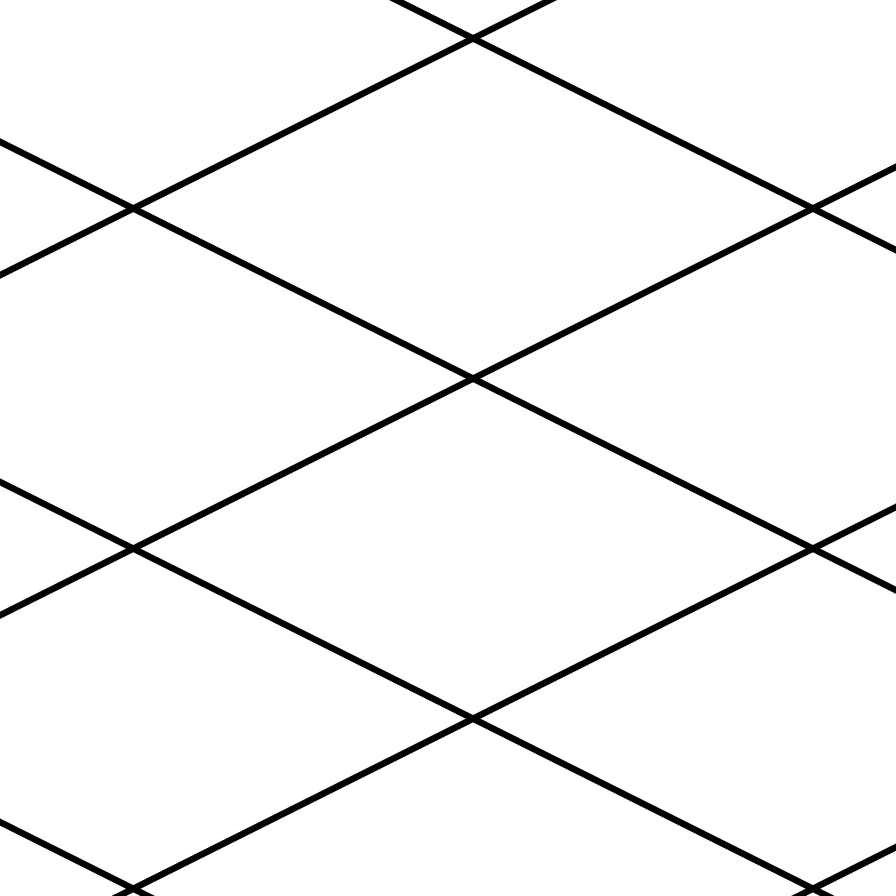
Write a three.js fragment shader that draws this pattern.

```glsl
// Wide diamond lattice: thin black diagonals crossing on a white ground.
// Two mirrored families of parallel lines are repeated with fract, and each
// is drawn from its true distance with a one-pixel smoothed edge.

#define DIAMOND_SIZE vec2(0.7585, 0.3796)
#define CROSSING     vec2(0.5280, 0.5775)
#define LINE_WIDTH   0.0073
#define LINE_COLOR   vec3(0.0)
#define PAPER_COLOR  vec3(1.0)

varying vec2 vUv;

// Distance to the nearest line of each family, in canvas units
vec2 latticeDistance(vec2 p) {
  vec2 q = p / DIAMOND_SIZE;
  vec2 phase = vec2(q.x + q.y, q.x - q.y);
  vec2 offset = abs(fract(phase + 0.5) - 0.5);
  return offset / length(1.0 / DIAMOND_SIZE);
}

void main() {
  vec2 dist = latticeDistance(vUv - CROSSING);

  // Coverage of each family, smoothed over one pixel
  float pixel = max(fwidth(vUv.x), fwidth(vUv.y));
  vec2 ink = clamp((0.5 * LINE_WIDTH - dist) / pixel + 0.5, 0.0, 1.0);

  // Overlay both families on the ground
  float coverage = 1.0 - (1.0 - ink.x) * (1.0 - ink.y);
  gl_FragColor = vec4(mix(PAPER_COLOR, LINE_COLOR, coverage), 1.0);
}
```
